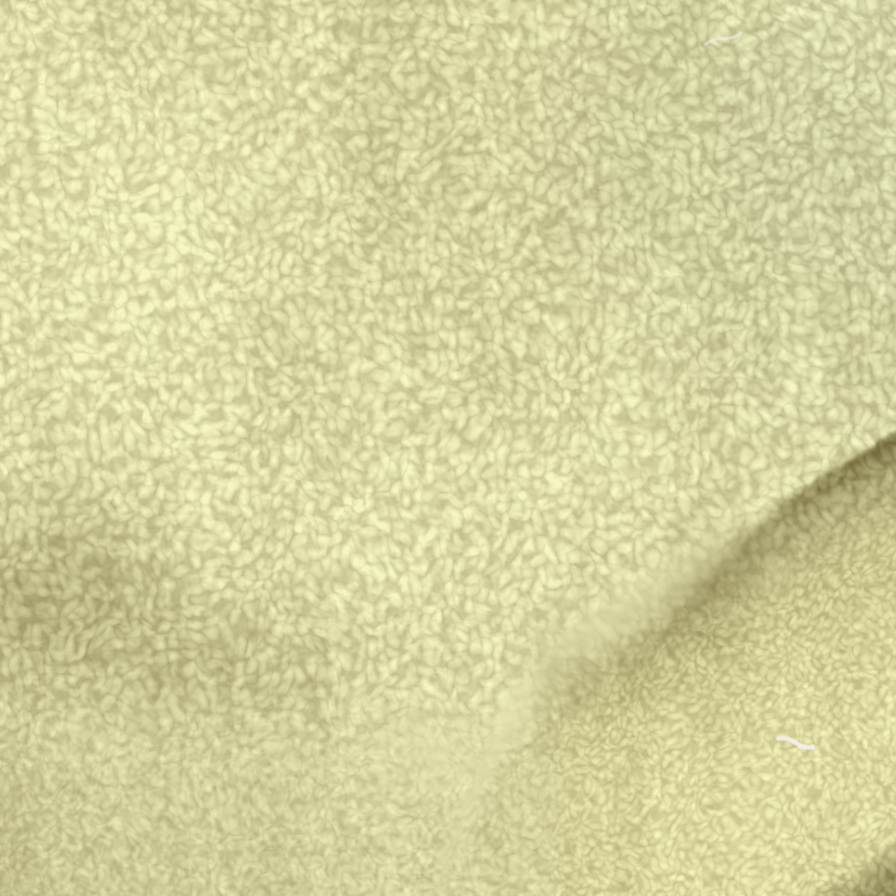
Reproduce this texture procedurally as a WebGL 1 fragment shader.

```glsl
precision highp float;
// Pale yellow-green knitted cloth with a diagonal fold at the lower right.
// Jittered, leaning elliptical loops form the knit; broad gaussian shades and
// a curved crease model the cloth, with two loose white fibres on top.
uniform vec2 u_resolution;

float hash(vec2 p) {
  return fract(sin(dot(p, vec2(127.1, 311.7))) * 43758.545);
}

float noise(vec2 p) {
  vec2 i = floor(p), f = fract(p);
  f = f * f * (3.0 - 2.0 * f);
  return mix(mix(hash(i), hash(i + vec2(1.0, 0.0)), f.x),
             mix(hash(i + vec2(0.0, 1.0)), hash(i + 1.0), f.x), f.y);
}

float blob(vec2 p, vec2 center, vec2 size) {
  vec2 q = (p - center) / size;
  return exp(-dot(q, q));
}

// Height of overlapping yarn loops, leaning alternately by column.
float knit(vec2 p, float disorder) {
  vec2 cell = floor(p);
  float height = 0.12;
  for (int j = -1; j <= 1; j++) {
    for (int i = -1; i <= 1; i++) {
      vec2 id = cell + vec2(float(i), float(j));
      float rnd = hash(id + 9.3);
      vec2 jitter = vec2(hash(id), hash(id + 37.0)) - 0.5;
      vec2 q = p - id - 0.5 - jitter * vec2(0.6, 0.85);
      float lean = (mod(id.x, 2.0) * 2.0 - 1.0) * 0.55 + (rnd - 0.5) * disorder;
      float c = cos(lean), s = sin(lean);
      q = vec2(c * q.x - s * q.y, s * q.x + c * q.y);
      q.x += 0.9 * (rnd - 0.5) * q.y * q.y;
      float r = length(q / vec2(0.5, 0.82));
      float loopHeight = 1.0 - r * r + 0.5 * (hash(id + 71.0) - 0.5) + 0.2 * q.y - 0.25 * q.x;
      height = max(height, loopHeight);
    }
  }
  return height;
}

// Slightly bent fibre from a to b.
float fibre(vec2 p, vec2 a, vec2 b, float bend, float width) {
  vec2 ab = b - a;
  float h = clamp(dot(p - a, ab) / dot(ab, ab), 0.0, 1.0);
  vec2 on = a + ab * h + vec2(0.0, bend * sin(h * 6.283));
  return 1.0 - smoothstep(width * 0.4, width * 1.6, length(p - on));
}

void main() {
  vec2 p = gl_FragCoord.xy / u_resolution;

  // Crease line; depth is positive on the cloth below it.
  float tail = max(0.65 - p.x, 0.0);
  float crease = 0.522 - 0.58 * (1.0 - p.x) - 7.0 * tail * tail;
  float depth = crease - p.y + 0.004 * (noise(p * 60.0) - 0.5);
  float rampWidth = mix(0.11, 0.012, smoothstep(0.68, 0.93, p.x));
  float foldReach = smoothstep(0.47, 0.7, p.x);
  float below = smoothstep(0.0, rampWidth, depth) * foldReach;

  // Broad light and shade.
  float tone = 1.03;
  tone += 0.11 * blob(p, vec2(0.06, 0.75), vec2(0.28, 0.28));
  tone += 0.06 * blob(p, vec2(0.45, 0.33), vec2(0.17, 0.2));
  tone += 0.06 * blob(p, vec2(0.87, 0.14), vec2(0.2, 0.12));
  tone += 0.08 * blob(p, vec2(0.74, 0.47), vec2(0.18, 0.06));
  tone -= 0.3 * blob(p, vec2(0.02, 0.34), vec2(0.18, 0.08));
  tone -= 0.2 * blob(p, vec2(0.22, 0.26), vec2(0.18, 0.07));
  tone -= 0.13 * blob(p, vec2(0.02, 0.05), vec2(0.3, 0.16));
  tone -= 0.06 * blob(p, vec2(0.95, 0.82), vec2(0.25, 0.25));
  tone += 0.12 * (noise(p * vec2(9.0, 5.0)) - 0.5);
  tone += 0.09 * (noise(p * vec2(34.0, 5.0) + 8.0) - 0.5);

  // Fold shadow: a broad band that tightens into the dark end of the crease.
  float fade = exp(-max(depth - rampWidth * 0.9, 0.0) / 0.075);
  tone -= below * fade * mix(0.3, 0.6, smoothstep(0.6, 0.88, p.x));
  float core = smoothstep(0.8, 1.0, p.x) * exp(-max(depth, 0.0) / 0.028);
  tone -= 0.5 * core * smoothstep(0.0, 0.008, depth);
  float rim = exp(-pow((depth + 0.012) / 0.016, 2.0));
  tone += 0.06 * rim * smoothstep(0.6, 0.85, p.x);
  tone -= 0.16 * blob(p, vec2(0.62, 0.25), vec2(0.04, 0.04));
  float corner = smoothstep(-0.012, 0.045, 0.62 * (p.x - 0.9) - p.y);
  tone -= 0.65 * corner;

  // Irregular knit above the fold, finer nap below, blurred along the ridge.
  vec2 warped = p + 0.016 * (vec2(noise(p * 15.0), noise(p * 15.0 + 40.0)) - 0.5);
  warped += 0.006 * (vec2(noise(p * 70.0), noise(p * 70.0 + 40.0)) - 0.5);
  warped.x += 0.04 * p.y * p.y;
  vec2 turned = vec2(0.8 * warped.x - 0.6 * warped.y, 0.6 * warped.x + 0.8 * warped.y);
  float coarse = knit(warped * vec2(74.0, 68.0), 2.0 + 1.6 * p.y) - 0.76;
  float fine = knit(turned * vec2(112.0, 102.0) + 17.0, 4.0) - 0.76;
  float lower = smoothstep(0.03, 0.13, depth) * foldReach;
  float nap = max(lower, 0.6 * (1.0 - smoothstep(0.1, 0.27, p.y)));
  float relief = mix(coarse * 0.36, fine * 0.29, nap);
  float ridge = exp(-pow((depth - 0.03) / 0.035, 2.0));
  ridge *= smoothstep(0.45, 0.54, p.x) * (1.0 - smoothstep(0.78, 0.9, p.x));
  float blur = max(ridge, 0.7 * blob(p, vec2(0.49, 0.16), vec2(0.07, 0.05)));
  relief *= 1.0 - 0.68 * blur;
  float fuzz = noise(p * 150.0) + noise(turned * 250.0 + 5.0) - 1.0;
  tone += relief + fuzz * 0.17 * (1.0 - 0.6 * blur);

  // Cloth colour, cooler toward the upper right and dark corner.
  vec3 color = mix(vec3(0.50, 0.46, 0.27), vec3(0.86, 0.853, 0.65), clamp(tone, -0.1, 1.28));
  float cool = blob(p, vec2(1.0, 0.85), vec2(0.35, 0.3)) + corner;
  color += vec3(-0.012, 0.0, 0.018) * cool;
  color += vec3(0.006, 0.0, -0.02) * lower;

  // Loose fibres.
  float bright = fibre(p, vec2(0.869, 0.176), vec2(0.907, 0.166), 0.002, 0.0024);
  float faint = fibre(p, vec2(0.788, 0.951), vec2(0.827, 0.963), 0.002, 0.0017);
  color = mix(color, vec3(0.95, 0.94, 0.95), max(bright * 0.9, faint * 0.55));
  gl_FragColor = vec4(clamp(color, 0.0, 1.0), 1.0);
}
```
